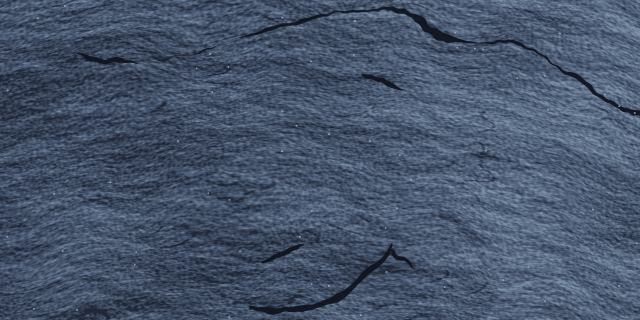
Write a WebGL 1 fragment shader that draws this texture.

```glsl
precision highp float;
uniform vec2 u_resolution;

const vec3 CREVICE = vec3(0.055, 0.070, 0.105);
const vec3 SLATE_DARK = vec3(0.125, 0.155, 0.215);
const vec3 SLATE_MID = vec3(0.280, 0.342, 0.437);
const vec3 SLATE_LIGHT = vec3(0.460, 0.540, 0.630);
const vec3 FLECK_COLOR = vec3(0.68, 0.73, 0.78);

const float BASE_TONE = 0.47;
const float RELIEF_GAIN = 1.5;
const float GRAIN_GAIN = 0.36;
const float PATCH_GAIN = 0.26;
const float LEDGE_GAIN = 0.34;
const float ARCH = 0.13;           // bend of the strata
const float STRETCH = 0.40;        // strata length against thickness
const float STRATA_FREQ = 12.0;
const float GRAIN_FREQ = 105.0;
const float LIGHT_STEP = 0.004;
const float EDGE = 0.004;          // softness of crack borders
const float FLECK_CELLS = 22.0;

vec2 hash2(vec2 p) {
  vec3 q = fract(p.xyx * vec3(0.1031, 0.1030, 0.0973));
  q += dot(q, q.yzx + 33.33);
  return fract((q.xx + q.yz) * q.zy);
}

float cornerSlope(vec2 cell, vec2 offset) {
  float angle = 6.2832 * hash2(cell + 200.0).x;
  return dot(vec2(cos(angle), sin(angle)), offset);
}

float gradientNoise(vec2 p) {
  vec2 i = floor(p), f = p - i;
  vec2 u = f * f * f * (f * (f * 6.0 - 15.0) + 10.0);
  vec2 e = vec2(1.0, 0.0);
  return mix(mix(cornerSlope(i, f), cornerSlope(i + e, f - e), u.x),
             mix(cornerSlope(i + e.yx, f - e.yx), cornerSlope(i + 1.0, f - 1.0), u.x), u.y);
}

// Height of the layered stone surface
float strataHeight(vec2 p) {
  float height = 0.0, amp = 1.0, freq = STRATA_FREQ;
  for (int i = 0; i < 5; i++) {
    height += amp * gradientNoise(p * freq * vec2(STRETCH, 1.0) + float(i) * 17.3);
    amp *= 0.61;
    freq *= 2.03;
  }
  return height;
}

// Distance to a straight split that tapers towards both ends
float splitDistance(vec2 p, vec2 a, vec2 b, float width) {
  vec2 along = b - a;
  float t = clamp(dot(p - a, along) / dot(along, along), 0.0, 1.0);
  return length(p - a - along * t) - width * 4.0 * t * (1.0 - t);
}

// Long fracture that climbs, drops and falls away to the right
float fractureDistance(vec2 p) {
  float y = 0.80 + 0.17 * smoothstep(0.35, 1.18, p.x)
          - 0.10 * smoothstep(1.22, 1.42, p.x) - 0.23 * smoothstep(1.55, 2.05, p.x);
  float wide = 0.009 * exp(-pow((p.x - 1.33) / 0.08, 2.0))
             + 0.004 * smoothstep(1.7, 1.85, p.x);
  float width = 0.0015 + wide + 0.008 * gradientNoise(vec2(p.x * 9.0, 4.0));
  width -= 0.004 * (1.0 - smoothstep(0.45, 0.85, p.x));
  return max(abs(p.y - y) * 0.88 - width, 0.43 - p.x);
}

// Undercut edge of the raised slab
float slabDistance(vec2 p) {
  float u = clamp((p.x - 0.78) / 0.44, 0.0, 1.0);
  float y = 0.032 + 0.19 * u * u * u;
  float slope = 1.3 * u * u;
  float width = 0.007 + 0.008 * gradientNoise(vec2(p.x * 12.0, 9.0));
  float d = abs(p.y - y) / sqrt(1.0 + slope * slope) - width;
  return max(d, max(0.78 - p.x, p.x - 1.22));
}

float crackDistance(vec2 p) {
  float d = min(fractureDistance(p), slabDistance(p));
  d = min(d, splitDistance(p, vec2(0.24, 0.825), vec2(0.43, 0.80), 0.006));
  d = min(d, splitDistance(p, vec2(1.13, 0.772), vec2(1.26, 0.728), 0.006));
  d = min(d, splitDistance(p, vec2(0.82, 0.185), vec2(0.95, 0.235), 0.005));
  return min(d, splitDistance(p, vec2(1.22, 0.22), vec2(1.29, 0.165), 0.004));
}

float blob(vec2 p, vec2 center, vec2 radius) {
  vec2 q = (p - center) / radius;
  return exp(-dot(q, q));
}

void main() {
  vec2 p = gl_FragCoord.xy / u_resolution.y;
  vec2 wobble = vec2(gradientNoise(p * 3.0 + 5.0), gradientNoise(p * 3.0 + 41.0));

  // Strata lit from above
  vec2 q = vec2(p.x, p.y + ARCH * (p.x - 0.9) * (p.x - 0.9)) + 0.05 * wobble;
  vec2 lightOffset = LIGHT_STEP * vec2(0.5, 1.0);
  float relief = strataHeight(q) - strataHeight(q + lightOffset);
  float tone = BASE_TONE + RELIEF_GAIN * relief;
  tone += GRAIN_GAIN * gradientNoise(q * GRAIN_FREQ * vec2(0.8, 1.0));

  // Broad light and shade
  tone += 0.13 * (p.x - 1.0) + PATCH_GAIN * gradientNoise(q * vec2(2.2, 4.5) + 8.0);
  tone += 0.17 * blob(p, vec2(1.55, 0.58), vec2(0.5, 0.22));
  tone -= 0.20 * blob(p, vec2(1.04, 0.15), vec2(0.18, 0.08));
  tone -= 0.18 * blob(p, vec2(1.93, 0.27), vec2(0.18, 0.05));

  // Short dark ledges along the strata
  float ledge = 1.0 - smoothstep(0.0, 0.07, abs(gradientNoise(q * vec2(6.0, 19.0) + 63.0)));
  tone -= LEDGE_GAIN * ledge * smoothstep(0.08, 0.38, gradientNoise(q * vec2(5.0, 9.0) + 27.0));

  // Faint fold and pale shell-shaped scar
  vec2 ragged = p + 0.02 * vec2(gradientNoise(p * 9.0), gradientNoise(p * 9.0 + 30.0))
              + 0.008 * gradientNoise(p * 32.0);
  float fold = splitDistance(ragged, vec2(1.37, 0.35), vec2(1.50, 0.25), 0.004);
  tone -= 0.22 * exp(-max(fold, 0.0) * 90.0);
  float scar = length((ragged - vec2(1.70, -0.03)) * vec2(0.9, 1.0)) - 0.16;
  tone += 0.08 * (1.0 - smoothstep(-0.01, 0.01, scar)) + 0.20 * exp(-abs(scar) * 180.0);

  // Cracks with soft shadow and a lit lower lip
  float crack = crackDistance(ragged);
  float lip = 1.0 - smoothstep(0.0, 0.010, crackDistance(ragged + vec2(0.0, 0.014)));
  tone += 0.14 * lip - 0.14 * exp(-max(crack, 0.0) * 55.0);

  vec3 color = mix(SLATE_DARK, SLATE_MID, clamp(tone * 2.0, 0.0, 1.0));
  color = mix(color, SLATE_LIGHT, clamp(tone * 2.0 - 1.0, 0.0, 1.15));
  color = mix(color, CREVICE, 0.92 * (1.0 - smoothstep(0.0, EDGE, crack)));

  // Sparse mineral flecks
  vec2 cell = floor(p * FLECK_CELLS);
  vec2 spot = 0.2 + 0.6 * hash2(cell + 71.0);
  float fleck = 1.0 - smoothstep(0.03, 0.10, length(fract(p * FLECK_CELLS) - spot));
  color = mix(color, FLECK_COLOR, 0.7 * fleck * step(0.94, hash2(cell + 13.0).y));

  gl_FragColor = vec4(color, 1.0);
}
```
